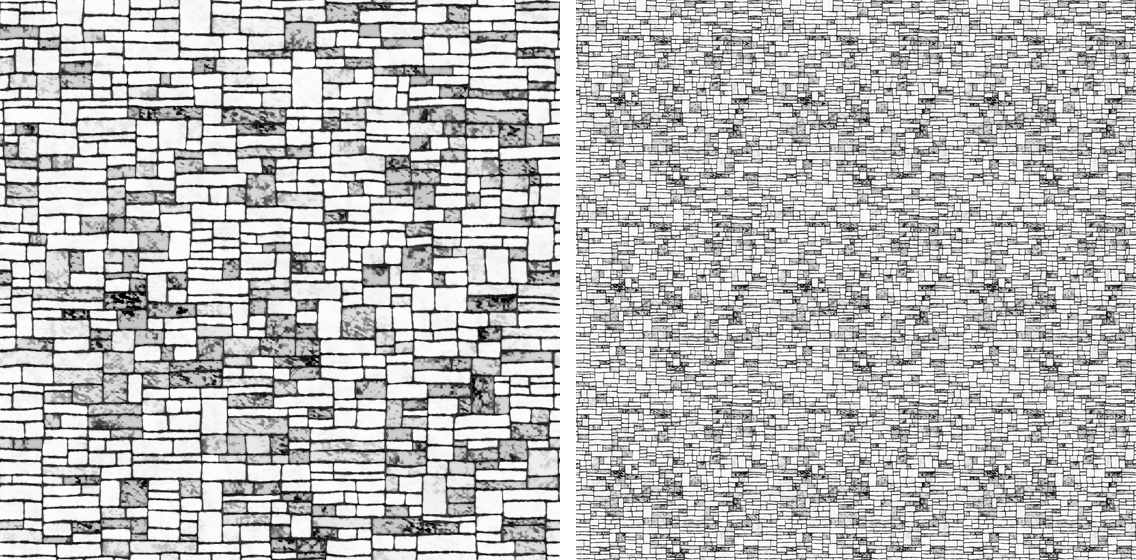
Left, the tile; right, the same tile 3 across and 3 down.
Write a WebGL 2 fragment shader that draws this texture.

```glsl
#version 300 es
precision highp float;

uniform vec2 u_resolution;
out vec4 fragColor;

const vec2 GRID = vec2(12.0, 22.0); // even counts keep the parity across the seam

float hash(vec2 p) {
    return fract(sin(dot(p, vec2(127.1, 311.7))) * 43758.5453);
}

// Value noise that repeats after a whole number of lattice steps
float noise(vec2 p, vec2 period) {
    vec2 i = floor(p), f = fract(p);
    f = f * f * (3.0 - 2.0 * f);
    vec2 a = mod(i, period), b = mod(i + 1.0, period);
    return mix(mix(hash(a), hash(vec2(b.x, a.y)), f.x),
               mix(hash(vec2(a.x, b.y)), hash(b), f.x), f.y);
}

float tiledNoise(vec2 uv, float count) {
    return noise(uv * count, vec2(count));
}

float jitter(vec2 vertex) {
    return 0.72 * (hash(mod(vertex, GRID) + 0.37) - 0.5);
}

// Rectangle of a cell: even vertices carry horizontal walls, odd ones vertical walls
void cellBounds(vec2 c, out vec2 lo, out vec2 hi) {
    float bl = jitter(c), br = jitter(c + vec2(1, 0));
    float tl = jitter(c + vec2(0, 1)), tr = jitter(c + 1.0);
    bool even = mod(c.x + c.y, 2.0) < 0.5;
    lo = (c + (even ? vec2(tl, bl) : vec2(bl, br))) / GRID;
    hi = (c + 1.0 + (even ? vec2(br, tr) : vec2(tr, tl))) / GRID;
}

// Find the block around a point, then split it into single stones
vec2 findStone(vec2 uv, out vec2 lo, out vec2 hi) {
    vec2 base = floor(uv * GRID), id = vec2(0.0);
    for (int k = 0; k < 9; k++) {
        vec2 c = base + vec2(k % 3 - 1, k / 3 - 1), a, b;
        cellBounds(c, a, b);
        if (all(greaterThanEqual(uv, a)) && all(lessThan(uv, b))) {
            lo = a;
            hi = b;
            id = mod(c, GRID);
        }
    }
    for (int level = 0; level < 3; level++) {
        float choice = hash(id + 5.3);
        vec2 size = hi - lo;
        bool stacked = size.y > 0.034 && choice < 0.66;
        if (!stacked && (size.x < 0.06 || choice < 0.6)) break;
        vec2 cut = mix(lo, hi, 0.3 + 0.4 * hash(id + 9.1));
        bool upper = stacked ? uv.y > cut.y : uv.x > cut.x;
        if (stacked) {
            if (upper) lo.y = cut.y; else hi.y = cut.y;
        } else {
            if (upper) lo.x = cut.x; else hi.x = cut.x;
        }
        id += upper ? vec2(31.7, 12.9) : vec2(14.3, 47.1);
    }
    return id;
}

float roundedBox(vec2 p, vec2 halfSize, float radius) {
    vec2 q = abs(p) - halfSize + radius;
    return length(max(q, 0.0)) + min(max(q.x, q.y), 0.0) - radius;
}

void main() {
    vec2 uv = gl_FragCoord.xy / u_resolution;
    float pixel = 1.0 / min(u_resolution.x, u_resolution.y);

    // Hand-cut waviness of the joints
    vec2 bent = uv + 0.004 * (vec2(tiledNoise(uv, 22.0), tiledNoise(uv + 0.5, 26.0)) - 0.5);
    vec2 lo, hi;
    vec2 id = findStone(bent, lo, hi);

    // Surface grain: fine specks, slanted streaks and broad patches
    float fine = tiledNoise(uv, 260.0);
    float streak = noise(vec2(120.0 * uv.x + 240.0 * uv.y, 90.0 * (uv.x - uv.y)), vec2(120, 90));
    float patches = tiledNoise(uv, 34.0);
    float rough = tiledNoise(uv, 90.0);

    // Stone outline with uneven gaps, a slight tilt and chipped edges
    vec2 halfSize = 0.5 * (hi - lo);
    vec2 p = bent - 0.5 * (lo + hi);
    p.y += p.x * 0.035 * (hash(id + 2.7) - 0.5);
    vec2 gap = vec2(0.0014, 0.0019) + 0.0008 * (patches - 0.5);
    vec2 inner = halfSize - gap;
    float radius = min(0.0045, 0.4 * min(inner.x, inner.y));
    float edge = roundedBox(p, inner, radius);
    edge += 0.0016 * (rough - 0.5) + 0.0012 * (fine - 0.5);
    float stoneMask = 1.0 - smoothstep(-pixel, pixel, edge);

    // Stone tone: mostly white, some grey in loose clusters
    float cluster = tiledNoise(uv, 7.0) - 0.5;
    float grey = smoothstep(0.46, 1.0, hash(id + 7.9) + 0.25 * cluster);
    float grain = 0.42 * fine + 0.58 * mix(rough, streak, step(0.4, hash(id + 3.1)));
    float specks = smoothstep(0.42, 0.85, grain + 0.3 * (patches - 0.5));
    float stone = 0.99 - 0.02 * patches - 0.2 * grey;
    stone -= specks * (0.03 + 0.62 * grey * (0.6 + 0.8 * patches));
    stone -= 0.12 * grey * smoothstep(-0.005, 0.0, edge);

    // Dark joints, paler between side-by-side stones
    vec2 border = halfSize - abs(p);
    float upright = step(border.x, border.y);
    float joint = 0.02 + 0.2 * rough * rough + upright * 0.16 * fine;

    fragColor = vec4(vec3(clamp(mix(joint, stone, stoneMask), 0.0, 1.0)), 1.0);
}
```
